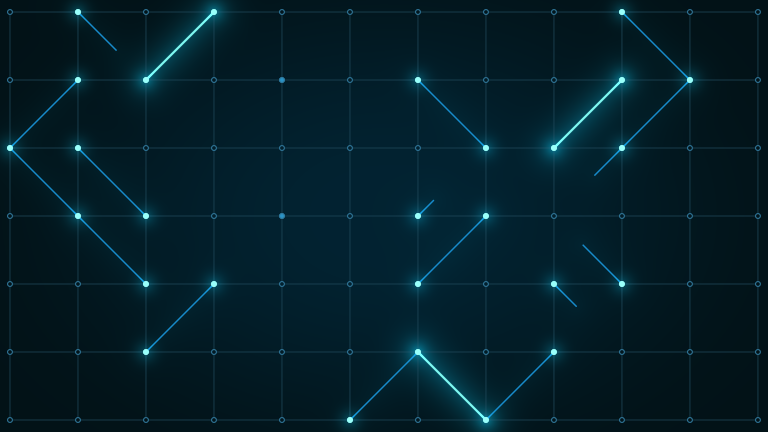
Give the GLSL for this background, as a Shadertoy shader.

```glsl
const vec2 CELLS = vec2(11.0, 6.0);         // grid cells across and down
const float PITCH = 0.1574;                 // cell size, in canvas heights
const vec2 MARGIN = vec2(0.0231, 0.0278);   // lower left node
const float GRID_HALF = 0.0065;             // half widths, in cells
const float TRACE_HALF = 0.011;
const float BRIGHT_HALF = 0.016;
const float RING_RADIUS = 0.035;
const float RING_HALF = 0.008;
const float DOT_RADIUS = 0.041;
const float TRACE_DENSITY = 0.29;
const float BRIGHT_SHARE = 0.17;
const float PARTIAL_SHARE = 0.3;
const float DIM_DOT_SHARE = 0.05;
const float RISING_SHARE = 0.55;

const vec3 CENTER_COLOR = vec3(0.006, 0.135, 0.192);
const vec3 EDGE_COLOR = vec3(0.008, 0.072, 0.092);
const vec3 GRID_COLOR = vec3(0.12, 0.28, 0.35);
const vec3 RING_COLOR = vec3(0.19, 0.47, 0.61);
const vec3 TRACE_COLOR = vec3(0.09, 0.54, 0.79);
const vec3 BRIGHT_COLOR = vec3(0.50, 0.98, 0.95);
const vec3 DOT_COLOR = vec3(0.60, 1.0, 0.98);
const vec3 DIM_DOT_COLOR = vec3(0.16, 0.58, 0.78);
const vec3 GLOW_COLOR = vec3(0.02, 0.34, 0.40);

float hash(vec2 p) {
    return fract(sin(dot(p, vec2(127.1, 311.7))) * 43758.5453);
}

float segmentDistance(vec2 p, vec2 a, vec2 b) {
    vec2 ab = b - a;
    return length(p - a - ab * clamp(dot(p - a, ab) / dot(ab, ab), 0.0, 1.0));
}

// Coverage of a shape from its signed distance
float cover(float d, float pixel) {
    return clamp(0.5 - d / pixel, 0.0, 1.0);
}

void mainImage(out vec4 fragColor, in vec2 fragCoord) {
    vec2 uv = fragCoord / iResolution.xy;
    vec2 g = (fragCoord / iResolution.y - MARGIN) / PITCH;
    float pixel = 1.0 / (iResolution.y * PITCH);
    vec2 node = clamp(floor(g + 0.5), vec2(0.0), CELLS);

    // Background with darker edges
    float edge = smoothstep(0.1, 1.05, length((uv - 0.5) * vec2(1.8, 1.5)));
    vec3 base = mix(CENTER_COLOR, EDGE_COLOR, edge);

    // Diagonal traces: nearest distances, glow, and whether the node is lit
    float traceDist = 9.0;
    float brightDist = 9.0;
    float glow = 0.0;
    float lit = 0.0;
    for (int j = -1; j <= 1; j++) {
        for (int i = -1; i <= 1; i++) {
            vec2 cell = floor(g) + vec2(i, j);
            bool outside = any(lessThan(cell, vec2(0.0))) ||
                           any(greaterThanEqual(cell, CELLS));
            if (outside || hash(cell + 3.7) > TRACE_DENSITY) continue;

            float rising = step(hash(cell + 17.3), RISING_SHARE);
            vec2 a = cell + vec2(0.0, 1.0 - rising);
            vec2 b = cell + vec2(1.0, rising);
            if (hash(cell + 29.1) < 0.5) {
                vec2 swap = a;
                a = b;
                b = swap;
            }
            bool bright = hash(cell + 41.9) < BRIGHT_SHARE;
            if (!bright && hash(cell + 53.2) < PARTIAL_SHARE) {
                b = mix(a, b, mix(0.15, 0.75, hash(cell + 67.4)));
            }

            float d = segmentDistance(g, a, b);
            float halo = pow(max(1.0 - d, 0.0), 4.0);
            if (bright) brightDist = min(brightDist, d);
            else traceDist = min(traceDist, d);
            glow += halo * (bright ? 0.55 : 0.08);
            lit = max(lit, step(min(distance(node, a), distance(node, b)), 0.01));
        }
    }
    base += GLOW_COLOR * glow;

    // Grid lines, ending at the outer nodes
    vec2 overhang = g - clamp(g, vec2(0.0), CELLS);
    vec2 offset = g - node;
    float gridDist = min(length(vec2(offset.x, overhang.y)),
                         length(vec2(overhang.x, offset.y)));
    vec3 color = mix(base, GRID_COLOR, cover(gridDist - GRID_HALF, pixel) * 0.85);

    // Traces over the grid
    color = mix(color, TRACE_COLOR, cover(traceDist - TRACE_HALF, pixel));
    color = mix(color, BRIGHT_COLOR, cover(brightDist - BRIGHT_HALF, pixel));

    // Nodes: hollow rings, dim dots or lit dots
    float r = length(offset);
    float dimDot = step(hash(node + 83.6), DIM_DOT_SHARE);
    vec3 fill = mix(mix(base, DIM_DOT_COLOR, dimDot), DOT_COLOR, lit);
    vec3 rim = mix(RING_COLOR, DOT_COLOR, lit);
    color += GLOW_COLOR * lit * 0.6 * pow(max(1.0 - r * 2.5, 0.0), 3.0);
    color = mix(color, fill, cover(r - DOT_RADIUS, pixel));
    color = mix(color, rim, cover(abs(r - RING_RADIUS) - RING_HALF, pixel));

    fragColor = vec4(color, 1.0);
}
```
